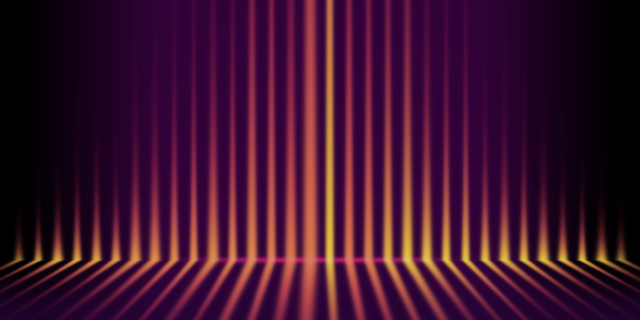
Reproduce this background procedurally as a Shadertoy shader.

```glsl
// A row of glowing vertical beams rises from a horizon line and spills onto a floor.
// Each beam is a gaussian profile with exponential falloff, repeated on a grid;
// floor streaks reuse the same beams through a perspective spread of x.

#define HORIZON 0.1875
#define SPACING 0.0607
#define BEAM_COUNT 32.0
#define BEAM_WIDTH 0.0125
#define FLOOR_SPREAD 2.2
#define SATURATION 2.5

const vec3 VIOLET  = vec3(0.19, 0.005, 0.22);
const vec3 FLOOR   = vec3(0.14, 0.01, 0.20);
const vec3 PINK    = vec3(0.86, 0.18, 0.37);
const vec3 YELLOW  = vec3(0.96, 0.84, 0.25);
const vec3 MAGENTA = vec3(0.85, 0.13, 0.47);

float hash(float n) {
    n = fract(n * 0.1031 + 0.37);
    n *= n + 33.33;
    return fract(n * (n + n));
}

// How far the beams lean from pink to yellow across the row
float warmth(float x) {
    return 0.52 + 0.48 * smoothstep(0.12, 0.26, x)
         + 0.12 * smoothstep(0.08, 0.25, -x)
         + 0.20 * smoothstep(0.45, 0.80, -x);
}

// Blends one beam over the base colour; rise is signed height above the horizon
vec3 addBeam(vec3 base, float x, float rise, float id) {
    float center = (id + 0.5) * SPACING;
    float reach = 0.04 + 0.50 * exp(-pow(center / 0.45, 2.0));
    reach *= mix(0.75, 1.2, hash(id + 40.0));
    float width = BEAM_WIDTH * mix(0.8, 1.15, hash(id + 91.0));
    float heat = warmth(center);

    // The two middle beams are the tallest: one broad, one golden
    if (id == -1.0) { reach = 1.1; width = BEAM_WIDTH * 1.4; }
    if (id == 0.0)  { reach = 1.6; width = BEAM_WIDTH * 0.85; heat = 1.0; }

    float fallLength = rise > 0.0 ? reach : 0.02 + 0.28 * min(reach, 0.7);
    float energy = exp(-abs(rise) / fallLength);
    width *= 0.75 + 0.25 * energy;
    float offset = (x - center) / width;
    float light = energy * exp(-offset * offset);
    light *= 1.0 - smoothstep(0.80, 1.05, abs(center));
    light *= step(abs(id + 0.5), 0.5 * BEAM_COUNT);

    vec3 tint = mix(PINK, YELLOW, heat * energy);
    return mix(base, tint, 1.0 - exp(-SATURATION * light));
}

void mainImage(out vec4 fragColor, in vec2 fragCoord) {
    vec2 p = fragCoord / iResolution.y;
    p.x -= 0.5 * iResolution.x / iResolution.y;
    float rise = p.y - HORIZON;
    float depth = max(-rise, 0.0);

    // Violet wall fading to black at the sides, and a dim floor
    vec3 color = VIOLET * (1.0 - smoothstep(0.45, 0.97, abs(p.x)));
    color = mix(color, FLOOR, 0.8 * smoothstep(0.0, HORIZON, depth));

    // Nearest beams, with x spread outwards on the floor
    float x = p.x / (1.0 + FLOOR_SPREAD * depth);
    float nearest = floor(x / SPACING);
    for (int i = -1; i <= 1; i++) {
        color = addBeam(color, x, rise, nearest + float(i));
    }

    // Thin glow along the horizon
    float line = exp(-pow(rise / 0.009, 2.0)) * exp(-pow(p.x / 0.36, 4.0));
    color = mix(color, max(color, MAGENTA), 0.75 * line);

    fragColor = vec4(color, 1.0);
}
```
